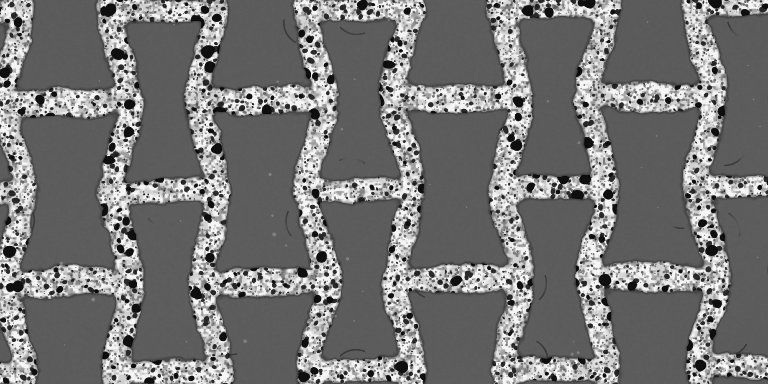
This pattern is drawn by a WebGL 1 fragment shader. Its source:

```glsl
precision highp float;
uniform vec2 u_resolution;

const vec2 PERIOD = vec2(0.507, 0.472);

float hash(vec2 p) {
  p = fract(p * vec2(0.1731, 0.2387) + 0.13);
  p += dot(p, p.yx + 31.7);
  return fract((p.x + p.y) * p.x * 47.3);
}

float noise(vec2 p) {
  vec2 i = floor(p), f = fract(p);
  f = f * f * (3.0 - 2.0 * f);
  return mix(mix(hash(i), hash(i + vec2(1.0, 0.0)), f.x),
             mix(hash(i + vec2(0.0, 1.0)), hash(i + 1.0), f.x), f.y);
}

float smoothMin(float a, float b, float k) {
  float h = max(k - abs(a - b), 0.0) / k;
  return min(a, b) - h * h * k * 0.25;
}

// Coverage of round spots scattered on a jittered grid
float spots(vec2 p, float scale, float amount, float maxRadius) {
  vec2 q = p * scale;
  float d = 1.0;
  for (int j = -1; j <= 1; j++) {
    for (int i = -1; i <= 1; i++) {
      vec2 cell = floor(q) + vec2(float(i), float(j));
      vec2 jitter = vec2(hash(cell + 11.3), hash(cell + 47.9)) - 0.5;
      float size = hash(cell + 83.1);
      float radius = maxRadius * mix(0.3, 1.0, size * size);
      if (hash(cell + 5.7) < amount)
        d = min(d, length(q - cell - 0.5 - 0.8 * jitter) - radius);
    }
  }
  float soft = 0.6 * scale / u_resolution.y;
  return 1.0 - smoothstep(-soft, soft, d);
}

// Signed distance to the re-entrant honeycomb of struts and bars
float lattice(vec2 p) {
  vec2 q = mod(p - vec2(0.1745, 0.734) + 0.5 * PERIOD, PERIOD) - 0.5 * PERIOD;
  q = abs(q);
  float phase = 6.2832 * q.y / PERIOD.y;
  float strutX = 0.140 + 0.0275 * asin(0.95 * cos(phase)) / 1.253;
  float strut = abs(q.x - strutX) * 0.96 - 0.0315 + 0.002 * cos(2.0 * phase);

  // Long bars swell in the middle, short bars are nearly even
  float along = min(q.x / 0.15, 1.0);
  float longBar = max(q.y - mix(0.038, 0.025, along * along), q.x - strutX);
  float shortBar = max(0.5 * PERIOD.y - q.y - 0.029, strutX - q.x);
  return smoothMin(strut, min(longBar, shortBar), 0.022);
}

// Rare thin, curved fibres
float fibres(vec2 p) {
  vec2 q = p * 6.0;
  vec2 cell = floor(q);
  float angle = 6.2832 * hash(cell + 2.9);
  vec2 f = fract(q) - 0.5;
  f = vec2(cos(angle) * f.x + sin(angle) * f.y, cos(angle) * f.y - sin(angle) * f.x);
  float d = abs(f.y - 1.5 * f.x * f.x + 0.03);
  float line = 1.0 - smoothstep(0.004, 0.004 + 7.0 / u_resolution.y, d);
  return line * step(abs(f.x), 0.2) * step(hash(cell + 19.4), 0.22);
}

void main() {
  float px = 1.0 / u_resolution.y;
  vec2 p = gl_FragCoord.xy * px;

  // Slight tilt, uneven casting and a rough outline
  vec2 q = vec2(p.x + 0.012 * (p.y - 0.734), p.y - 0.009 * p.x);
  q += 0.012 * (vec2(noise(p * 9.0), noise(p * 9.0 + 37.0)) - 0.5);
  float d = lattice(q);
  d += 0.010 * (noise(p * 26.0 + 13.0) - 0.5) + 0.006 * (noise(p * 85.0) - 0.5);

  // Flat resin with a dim rim, fibres and a few bright flecks
  float resin = 0.36 + 0.012 * (noise(p * 3.0) - 0.5) + 0.012 * (noise(p * 190.0) - 0.5);
  resin -= 0.10 * (1.0 - smoothstep(0.0, 0.008, d));
  resin = mix(resin, 0.18, 0.75 * fibres(p) * (1.0 - smoothstep(0.025, 0.055, d)));
  resin = mix(resin, 0.6, 0.6 * spots(p + 3.0, 60.0, 0.006, 0.3));

  // Bright grainy metal with pores of three sizes
  float metal = mix(0.96, 0.62, smoothstep(0.4, 0.9, noise(p * 150.0 + 7.0)));
  metal -= 0.14 * smoothstep(0.45, 0.8, noise(p * 60.0 + 21.0));
  vec2 warped = p + 0.009 * (vec2(noise(p * 40.0), noise(p * 40.0 + 61.0)) - 0.5);
  metal = mix(metal, 0.28, 0.75 * spots(p, 105.0, 0.5, 0.42));
  metal = mix(metal, 0.10, 0.92 * spots(warped + 1.7, 52.0, 0.55, 0.42));
  metal = mix(metal, 0.06, spots(warped, 25.0, 0.48, 0.42));
  metal *= mix(0.62, 1.0, smoothstep(0.0, 0.007, -d));

  float shade = mix(metal, resin, smoothstep(-0.6 * px, 0.6 * px, d));
  gl_FragColor = vec4(vec3(shade), 1.0);
}
```
